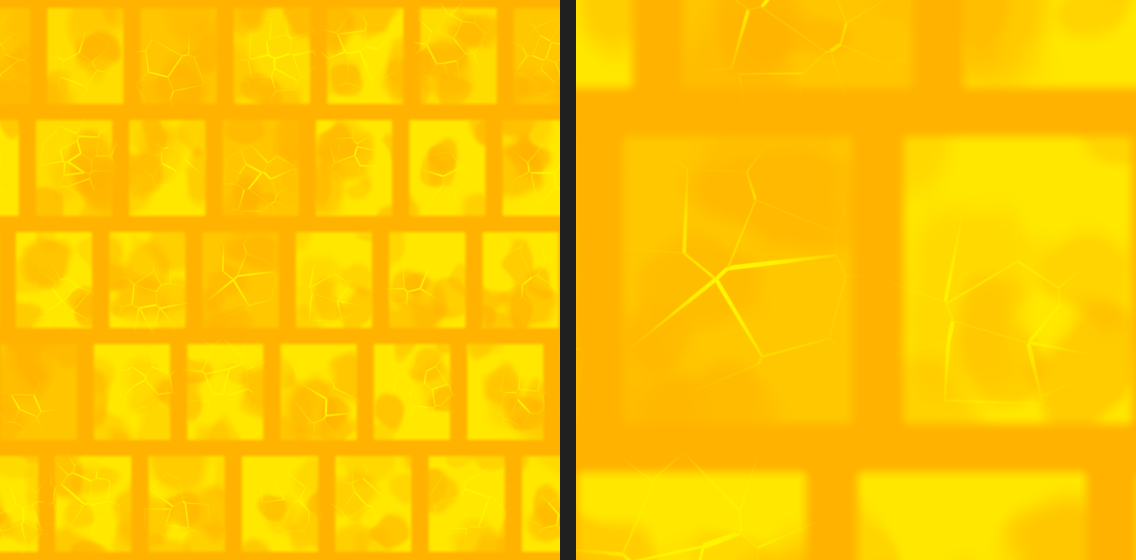
Left, the full canvas; right, a detail of the centre.
Reproduce this texture procedurally as a Shadertoy shader.

```glsl
#define COLUMNS 6.0
#define ROWS 5.0
#define TILE_HALF vec2(0.408, 0.513)
#define CORNER 0.03
#define EDGE_BLUR 0.032
#define BLOTCHES 7
#define CRACK_WIDTH 0.011
#define MORTAR vec3(1.0, 0.70, 0.0)
#define GLAZE vec3(1.0, 0.905, 0.0)
#define CRACK_COLOR vec3(1.0, 0.96, 0.0)

// Horizontal offset of each row in tiles, bottom row first
const float rowShift[5] = float[5](0.5, -0.086, 0.078, 0.293, 0.414);

vec2 hash2(vec2 p) {
    vec3 q = fract(p.xyx * vec3(0.1031, 0.1030, 0.0973));
    q += dot(q, q.yzx + 33.33);
    return fract((q.xx + q.yz) * q.zy);
}

float noise(vec2 p) {
    vec2 cell = floor(p), f = fract(p);
    f = f * f * (3.0 - 2.0 * f);
    float low = mix(hash2(cell).x, hash2(cell + vec2(1, 0)).x, f.x);
    float high = mix(hash2(cell + vec2(0, 1)).x, hash2(cell + 1.0).x, f.x);
    return mix(low, high, f.y);
}

float roundedBox(vec2 p, vec2 halfSize, float radius) {
    vec2 q = abs(p) - halfSize + radius;
    return length(max(q, 0.0)) + min(max(q.x, q.y), 0.0) - radius;
}

// Glaze brightness, dimmed by overlapping soft ellipses
float clouds(vec2 p, vec2 seed) {
    float level = mix(0.35, 1.0, smoothstep(0.0, 0.3, hash2(seed + 3.7).x));
    float warp = 0.14 * (noise(p * 6.0 + seed) - 0.5);
    for (int i = 0; i < BLOTCHES; i++) {
        vec2 key = seed + float(i) * vec2(7.3, 11.9);
        vec2 center = (hash2(key) - 0.5) * vec2(1.0, 1.2);
        vec2 shape = hash2(key + 41.0);
        float radius = mix(0.16, 0.40, shape.x);
        float stretch = mix(0.8, 1.25, shape.y);
        float d = length((p - center) * vec2(stretch, 1.0 / stretch)) + warp;
        float strength = mix(0.25, 0.65, hash2(key + 83.0).x);
        level *= 1.0 - strength * (1.0 - smoothstep(radius * 0.55, radius, d));
    }
    return level;
}

// Distance to the nearest Voronoi border, and a random value for that border
vec2 voronoiBorder(vec2 p) {
    vec2 base = floor(p), nearest = vec2(0), nearestCell = base;
    float best = 9.0;
    for (int y = -1; y <= 1; y++)
    for (int x = -1; x <= 1; x++) {
        vec2 cell = base + vec2(x, y);
        vec2 toSite = cell + hash2(cell) - p;
        float d = dot(toSite, toSite);
        if (d < best) { best = d; nearest = toSite; nearestCell = cell; }
    }
    vec2 border = vec2(9.0, 0.0);
    for (int y = -2; y <= 2; y++)
    for (int x = -2; x <= 2; x++) {
        if (x == 0 && y == 0) continue;
        vec2 cell = nearestCell + vec2(x, y);
        vec2 toSite = cell + hash2(cell) - p;
        float d = dot(0.5 * (nearest + toSite), normalize(toSite - nearest));
        if (d < border.x) border = vec2(d, hash2(cell + nearestCell + 19.0).x);
    }
    return border;
}

// Crack web that thins and fades away from its center
float cracks(vec2 p, vec2 seed, float pixel) {
    vec2 center = (hash2(seed + 5.1) - 0.5) * vec2(0.3, 0.4);
    vec2 size = hash2(seed + 9.4);
    float radius = mix(0.36, 0.58, size.x);
    float scale = mix(3.2, 5.5, size.y);
    float fade = 1.0 - smoothstep(0.1 * radius, radius, length(p - center));
    fade *= 1.0 - smoothstep(0.44, 0.5, abs(p.x));
    fade *= 1.0 - smoothstep(0.54, 0.6, abs(p.y));
    vec2 border = voronoiBorder(p * scale + seed * 3.0);
    float width = mix(0.002, CRACK_WIDTH, fade * border.y * border.y);
    float line = 1.0 - smoothstep(max(width - pixel, 0.0), width + pixel, border.x / scale);
    return line * fade * mix(0.25, 1.0, smoothstep(0.1, 0.8, border.y));
}

void mainImage(out vec4 fragColor, in vec2 fragCoord) {
    // Shifted rows of tiles, one tile pitch wide per unit
    vec2 grid = fragCoord / iResolution.xy * vec2(COLUMNS, ROWS);
    int row = clamp(int(grid.y), 0, int(ROWS) - 1);
    grid.x -= rowShift[row];
    vec2 seed = vec2(mod(floor(grid.x), COLUMNS), float(row)) * 13.0 + 27.0;
    vec2 local = (fract(grid) - 0.5) * vec2(1.0, COLUMNS / ROWS);

    // Soft tile body over mortar
    float tile = 1.0 - smoothstep(-EDGE_BLUR, EDGE_BLUR, roundedBox(local, TILE_HALF, CORNER));
    vec3 color = mix(MORTAR, GLAZE, tile * clouds(local, seed));

    // Fine bright cracks
    color = mix(color, CRACK_COLOR, cracks(local, seed, COLUMNS / iResolution.x));
    fragColor = vec4(color, 1.0);
}
```
